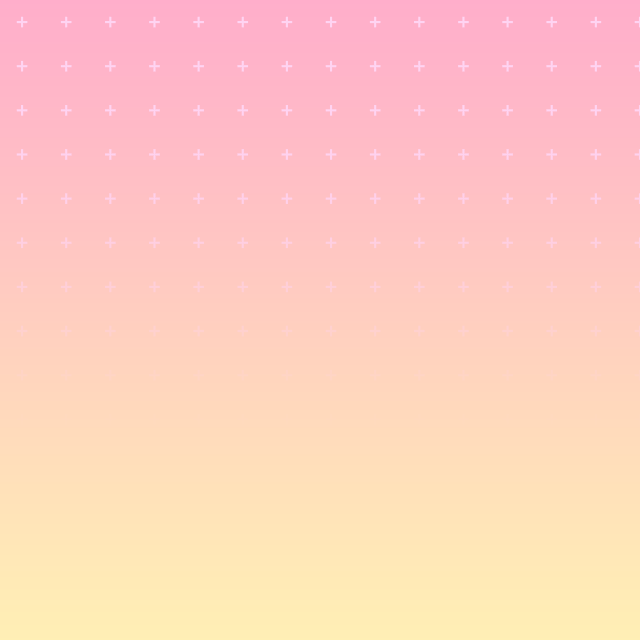
A WebGL 2 fragment shader for this background:

```glsl
#version 300 es
precision highp float;
// Soft vertical pastel gradient from pink down to cream, overlaid with a
// regular grid of small pale plus signs that fade out towards the lower half.
// The grid is one repeated cell; each plus is a union of two box distances.

uniform vec2 u_resolution;
out vec4 fragColor;

// Signed distance to a box centred at the origin.
float boxDistance(vec2 p, vec2 halfSize) {
    vec2 d = abs(p) - halfSize;
    return length(max(d, 0.0)) + min(max(d.x, d.y), 0.0);
}

// Signed distance to a plus sign with slightly rounded arm ends.
float plusDistance(vec2 p, float arm, float thickness) {
    float rounding = 0.4 * thickness;
    vec2 bar = vec2(arm, thickness) - rounding;
    return min(boxDistance(p, bar), boxDistance(p, bar.yx)) - rounding;
}

// Pink to cream, easing gently at both ends.
vec3 skyGradient(float depth) {
    float eased = mix(depth, smoothstep(0.0, 1.0, depth), 0.25);
    return mix(vec3(1.0, 0.683, 0.795), vec3(1.0, 0.936, 0.708), eased);
}

void main() {
    // Position measured from the upper left, in canvas heights.
    vec2 position = gl_FragCoord.xy / u_resolution.y;
    position.y = 1.0 - position.y;
    vec3 color = skyGradient(position.y);

    // Repeating grid of plus signs, measured in cells.
    float cells = 14.5;
    vec2 cell = fract(position * cells) - 0.5;
    float pixel = cells / u_resolution.y;
    float plus = plusDistance(cell, 0.12, 0.024);
    float coverage = clamp(0.5 - plus / pixel, 0.0, 1.0);

    // Marks dissolve with depth.
    float fade = 1.0 - smoothstep(0.15, 0.72, position.y);
    color = mix(color, vec3(1.0, 0.83, 0.95), coverage * fade);

    fragColor = vec4(color, 1.0);
}
```
